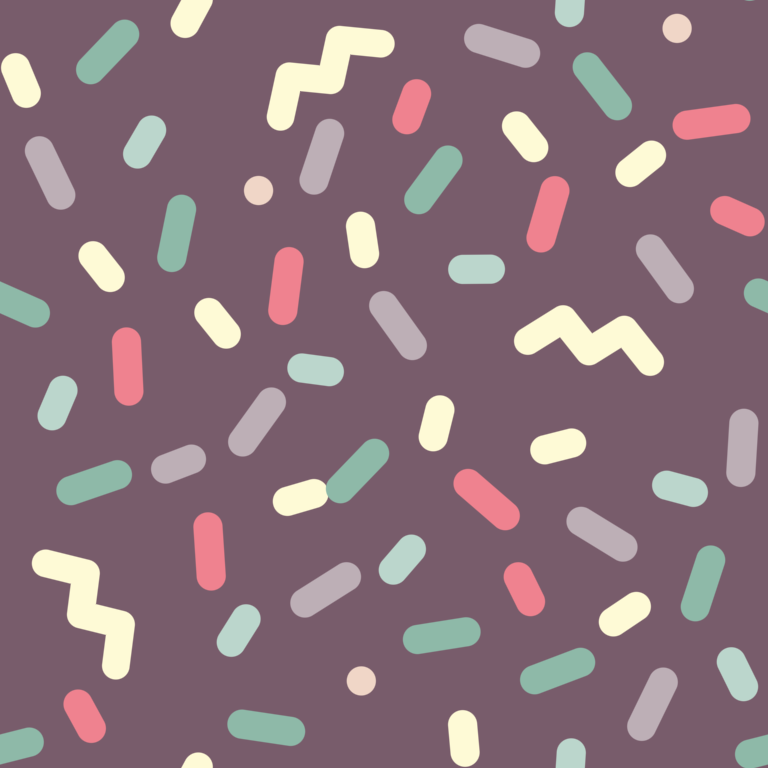
A WebGL 2 fragment shader for this pattern:

```glsl
#version 300 es
precision highp float;
// Seamless confetti: rounded sprinkles, dots and zigzags on dusky plum.

#define PIECES 68        // lattice points per tile, even
#define LATTICE_STEP 20.0 // row skip giving nearly square spacing
#define ZIGZAGS 3
#define RADIUS 0.0190    // half thickness of sprinkles
#define LONG_HALF 0.0320 // half axis of long sprinkles
#define SHORT_HALF 0.0180
#define JITTER 0.0135    // random shift of each piece
#define WARP 0.015       // slow bend of the lattice
#define ZIG_PITCH 0.0404 // width of one zigzag stroke
#define ZIG_HEIGHT 0.018 // half height of a zigzag
#define ZIG_RADIUS 0.0180
#define CLEARANCE 0.088  // empty margin around zigzag spines

uniform vec2 u_resolution;
out vec4 fragColor;

const float TAU = 6.283185;
const vec3 PLUM  = vec3(0.472, 0.361, 0.418);
const vec3 CREAM = vec3(0.995, 0.980, 0.840);
const vec3 GREEN = vec3(0.555, 0.725, 0.660);
const vec3 MINT  = vec3(0.735, 0.840, 0.800);
const vec3 MAUVE = vec3(0.740, 0.685, 0.715);
const vec3 CORAL = vec3(0.938, 0.510, 0.560);
const vec3 PEACH = vec3(0.940, 0.840, 0.780);

vec3 hash3(float n) {
    vec3 p = fract((n + 17.0) * vec3(0.1031, 0.1030, 0.0973));
    p += dot(p, p.yzx + 33.33);
    return fract((p.xxy + p.yzz) * p.zyx);
}

// Shortest offset on the repeating tile
vec2 wrapOffset(vec2 d) { return d - round(d); }

vec2 rotate(vec2 p, float angle) {
    float c = cos(angle), s = sin(angle);
    return vec2(c * p.x + s * p.y, c * p.y - s * p.x);
}

// Distance to a horizontal segment centred on the origin
float spineDistance(vec2 p, float halfLength) {
    return length(vec2(max(abs(p.x) - halfLength, 0.0), p.y));
}

// Four strokes folded into one by mirror symmetry
float zigzagDistance(vec2 p) {
    p.x = ZIG_PITCH - abs(abs(p.x) - ZIG_PITCH);
    vec2 stroke = vec2(ZIG_PITCH, 2.0 * ZIG_HEIGHT);
    vec2 q = p + vec2(0.0, ZIG_HEIGHT);
    float t = clamp(dot(q, stroke) / dot(stroke, stroke), 0.0, 1.0);
    return length(q - t * stroke) - ZIG_RADIUS;
}

// Position of p in the frame of zigzag k
vec2 zigzagFrame(vec2 p, int k) {
    float n = float(k);
    vec2 center = vec2(0.42, 0.91) + n * vec2(0.35, 0.65);
    return rotate(wrapOffset(p - center), 0.63 - 0.8 * n);
}

bool nearZigzag(vec2 p) {
    for (int k = 0; k < ZIGZAGS; k++)
        if (spineDistance(zigzagFrame(p, k), 2.0 * ZIG_PITCH) < CLEARANCE) return true;
    return false;
}

vec3 longColor(float pick) {
    return pick < 0.37 ? GREEN : pick < 0.67 ? CORAL : MAUVE;
}

vec3 shortColor(float pick) {
    return pick < 0.43 ? CREAM : pick < 0.73 ? MINT : pick < 0.83 ? CORAL
         : pick < 0.90 ? MAUVE : PEACH;
}

void main() {
    vec2 uv = gl_FragCoord.xy / u_resolution;
    float edge = 0.9 / min(u_resolution.x, u_resolution.y);
    vec3 color = PLUM;

    // Sprinkles: long and short alternate like a checkerboard
    for (int i = 0; i < PIECES; i++) {
        float n = float(i);
        vec3 rnd = hash3(n);
        vec2 center = fract(n * vec2(1.0, LATTICE_STEP) / float(PIECES));
        center += WARP * sin(TAU * center.yx + vec2(0.0, 2.0));
        center += JITTER * (2.0 * rnd.xy - 1.0);
        vec2 p = wrapOffset(uv - center);
        if (length(p) > LONG_HALF + RADIUS + 2.0 * edge || nearZigzag(center)) continue;

        bool isLong = i % 2 == 0;
        float pick = fract(float(i / 2) * 18.0 / float(PIECES));
        vec3 tint = isLong ? longColor(pick) : shortColor(pick);
        float halfLength = isLong ? LONG_HALF : tint == PEACH ? 0.0 : SHORT_HALF;
        float d = spineDistance(rotate(p, rnd.z * 0.5 * TAU), halfLength) - RADIUS;
        color = mix(color, tint, 1.0 - smoothstep(-edge, edge, d));
    }

    // Zigzags
    for (int k = 0; k < ZIGZAGS; k++) {
        float d = zigzagDistance(zigzagFrame(uv, k));
        color = mix(color, CREAM, 1.0 - smoothstep(-edge, edge, d));
    }

    fragColor = vec4(color, 1.0);
}
```
